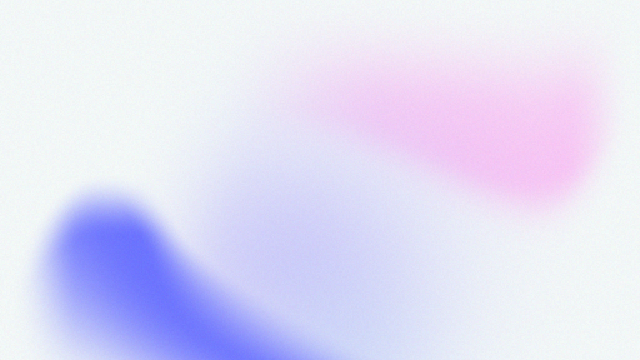
Write a Shadertoy shader that draws this background.

```glsl
const vec3 PAPER = vec3(0.949, 0.968, 0.968);
const vec3 PINK = vec3(0.968, 0.775, 0.955);
const vec3 LAVENDER = vec3(0.77, 0.76, 0.975);
const vec3 MIST = vec3(0.75, 0.81, 0.97);
const vec3 BLUE = vec3(0.425, 0.455, 0.995);

const vec2 LAVENDER_CENTER = vec2(0.80, 0.27);
const vec2 LAVENDER_RADII = vec2(0.42, 0.36);
const vec2 MIST_CENTER = vec2(0.95, 0.0);
const vec2 MIST_RADII = vec2(0.26, 0.24);

const float PINK_RISE = 0.42;   // falloff above the pink crest
const float PINK_DROP = 0.10;   // falloff below the pink crest
const float DOME_TOP = 0.45;
const float DOME_X = 0.28;
const float BLUE_DEPTH = 0.40;  // falloff behind the blue edge
const float GRAIN_ROWS = 288.0;
const float GRAIN_AMOUNT = 0.028;

// Smooth step that falls from 1 at lo to 0 at hi
float fall(float lo, float hi, float v) {
    return 1.0 - smoothstep(lo, hi, v);
}

float bell(float v) {
    return exp(-v * v);
}

float glow(vec2 p, vec2 center, vec2 radii) {
    return bell(length((p - center) / radii));
}

vec3 hash3(vec2 cell) {
    vec3 q = fract(cell.xyx * vec3(0.1031, 0.1030, 0.0973));
    q += dot(q, q.yxz + 33.33);
    return fract((q.xxy + q.yzz) * q.zyx);
}

// Sweeping band: crisp below its crest, hazy above
float pinkBand(vec2 p) {
    float hook = max(p.x - 1.45, 0.0);
    float crest = mix(0.72, 0.50, smoothstep(0.8, 1.55, p.x)) + 2.5 * hook * hook;
    float h = p.y - crest;
    float body = bell(h / (h > 0.0 ? PINK_RISE : PINK_DROP));
    float sides = smoothstep(0.60, 1.08, p.x) * fall(1.56, 1.76, p.x);
    return body * sides * fall(0.68, 1.02, p.y) * mix(0.8, 1.0, smoothstep(0.9, 1.4, p.x));
}

// Dome with a curved right flank that widens towards the bottom
float blueDome(vec2 p) {
    float s = 0.444 - p.y;
    float d = p.x - (0.39 + 0.6 * s + 2.2 * s * s * s);
    float softness = mix(0.22, 0.07, smoothstep(0.0, 0.36, p.y));
    float flank = fall(-softness, softness, d);
    float depth = bell(min(d + 0.1, 0.0) / BLUE_DEPTH);
    float leftSide = min(p.x - DOME_X, 0.0);
    float roof = DOME_TOP - 4.0 * leftSide * leftSide;
    float top = fall(roof - 0.11, roof + 0.07, p.y);
    return flank * depth * top * smoothstep(0.02, 0.22, p.x);
}

void mainImage(out vec4 fragColor, in vec2 fragCoord) {
    vec2 p = fragCoord / iResolution.y;

    // Layered colour fields
    vec3 color = mix(PAPER, PINK, pinkBand(p));
    float leftFade = smoothstep(0.25, 0.65, p.x - 0.3 * (p.y - 0.3));
    color = mix(color, LAVENDER, 0.8 * leftFade * glow(p, LAVENDER_CENTER, LAVENDER_RADII));
    color = mix(color, MIST, 0.5 * glow(p, MIST_CENTER, MIST_RADII));
    color = mix(color, BLUE, blueDome(p));

    // Fine coloured grain
    color += (hash3(floor(p * GRAIN_ROWS)) - 0.5) * GRAIN_AMOUNT;
    fragColor = vec4(clamp(color, 0.0, 1.0), 1.0);
}
```
